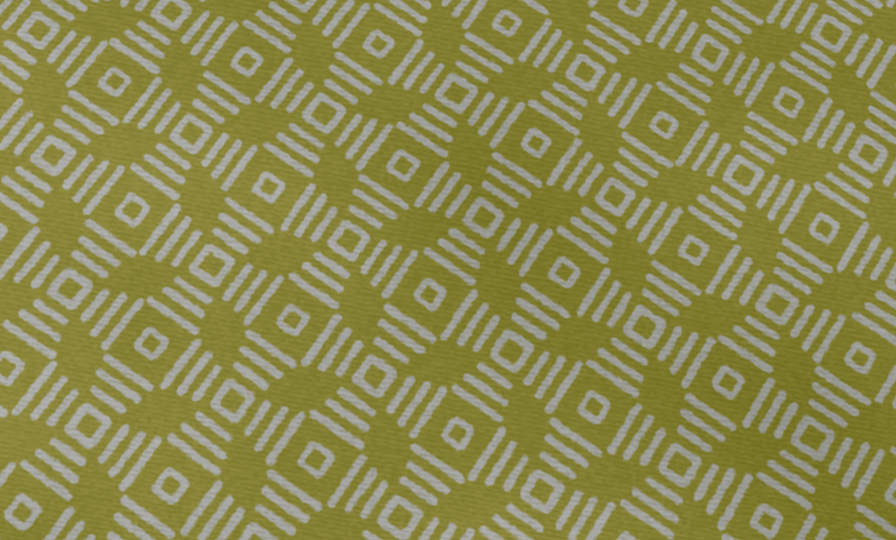
This pattern is drawn by a WebGL 1 fragment shader. Its source:

```glsl
precision highp float;
// Woven cloth printed with a tilted checker lattice of large and small square
// rings, joined by ladders of three bars. A projective map lays out the lattice,
// distance functions draw the print, and noise adds folds, threads and worn ink.

uniform vec2 u_resolution;

const float BAR_HALF_WIDTH = 0.040;
const float EDGE_LENGTH = 0.17;   // lattice step in canvas heights

float hash(vec2 p) {
  vec3 h = fract(p.xyx * vec3(0.1031, 0.1030, 0.0973));
  h += dot(h, h.yzx + 33.33);
  return fract((h.x + h.y) * h.z);
}

float noise(vec2 p) {
  vec2 cell = floor(p);
  vec2 f = fract(p);
  f = f * f * (3.0 - 2.0 * f);
  float low = mix(hash(cell), hash(cell + vec2(1.0, 0.0)), f.x);
  float high = mix(hash(cell + vec2(0.0, 1.0)), hash(cell + 1.0), f.x);
  return mix(low, high, f.y);
}

// Inverts a slight perspective; ring centres land on integer coordinates.
vec2 toLattice(vec2 uv) {
  vec2 origin = vec2(0.894, 0.595);
  vec2 across = vec2(0.2457, 0.0411);
  vec2 down = vec2(0.0515, -0.2379);
  vec2 tilt = vec2(0.0117, -0.0273);
  vec2 p = uv - origin;
  vec2 a = across - tilt.x * p;
  vec2 b = down - tilt.y * p;
  float det = a.x * b.y - a.y * b.x;
  float i = (p.x * b.y - p.y * b.x) / det;
  float j = (a.x * p.y - a.y * p.x) / det;
  return vec2(i + j, i - j);
}

float roundedBox(vec2 p, float halfSide, float radius) {
  vec2 d = abs(p) - halfSide + radius;
  return length(max(d, 0.0)) + min(max(d.x, d.y), 0.0) - radius;
}

// Large rings sit on even nodes, small rings on odd ones.
float ringDistance(vec2 p) {
  vec2 node = floor(p + 0.5);
  float odd = mod(node.x + node.y, 2.0);
  float vary = 0.012 * (hash(node + 7.0) - 0.5);
  float outer = mix(0.180, 0.142, odd) + vary;
  float inner = mix(0.098, 0.074, odd) + vary;
  vec2 d = p - node;
  return max(roundedBox(d, outer, 0.065), -roundedBox(d, inner, 0.025));
}

// Three bars cross each lattice edge along x, longer towards the small ring.
float ladderDistance(vec2 p, float seed) {
  vec2 node = vec2(floor(p.x), floor(p.y + 0.5));
  float odd = mod(node.x + node.y, 2.0);
  float along = mix(fract(p.x), 1.0 - fract(p.x), odd);
  float side = abs(p.y - node.y);
  float nearest = 1.0;
  for (int k = 0; k < 3; k++) {
    float n = float(k);
    float vary = hash(node + vec2(seed + n * 3.7, seed)) - 0.5;
    float halfLength = 0.175 + 0.048 * n + 0.025 * vary;
    float center = 0.31 + 0.165 * n + 0.012 * vary;
    vec2 d = vec2(along - center, max(side - halfLength, 0.0));
    nearest = min(nearest, length(d) - BAR_HALF_WIDTH);
  }
  return nearest;
}

// Soft light: brighter at the left, with a valley running down to the right.
float foldTone(vec2 uv) {
  float valley = dot(uv - vec2(0.97, 0.56), vec2(0.57, 0.82));
  float tone = 0.62 + 0.16 * (0.75 - uv.x);
  tone -= 0.34 * exp(-28.0 * valley * valley) * smoothstep(0.25, 0.8, uv.x);
  tone += 0.36 * (noise(uv * vec2(3.2, 4.6) + 4.0) - 0.5);
  return tone + 0.16 * (noise(uv * 8.0 + 11.0) - 0.5);
}

// Fine threads, tilted along the weave.
float weave(vec2 uv) {
  vec2 p = vec2(uv.x - 0.17 * uv.y, uv.y + 0.17 * uv.x);
  float rows = 0.5 + 0.5 * sin(p.y * 680.0 + 2.0 * noise(p * 40.0));
  return mix(rows, noise(p * vec2(130.0, 210.0)), 0.65) - 0.5;
}

void main() {
  vec2 uv = gl_FragCoord.xy / u_resolution.y;

  // Gentle cloth distortion and frayed printing.
  vec2 sway = vec2(noise(uv * 4.0 + 2.0), noise(uv * 4.0 + 19.0)) - 0.5;
  vec2 p = toLattice(uv + 0.008 * sway);
  float fray = 0.018 * (noise(uv * 150.0) - 0.5) + 0.012 * (noise(p * 7.0) - 0.5);

  float bars = min(ladderDistance(p, 3.0), ladderDistance(p.yx, 17.0));
  float print = min(ringDistance(p), bars) + fray;
  float soft = 0.012 + 0.6 / (u_resolution.y * EDGE_LENGTH);
  float ink = 1.0 - smoothstep(-soft, soft, print);

  // Shade cloth and ink separately, then lay the ink over.
  float thread = weave(uv);
  float tone = clamp(foldTone(uv) + 0.7 * thread, -0.2, 1.2);
  vec3 cloth = mix(vec3(0.465, 0.455, 0.145), vec3(0.56, 0.54, 0.245), tone);
  vec3 paint = mix(vec3(0.59, 0.59, 0.575), vec3(0.69, 0.69, 0.69), tone);
  float cover = ink * (0.97 - 0.10 * smoothstep(0.1, 0.4, -thread));
  gl_FragColor = vec4(mix(cloth, paint, cover), 1.0);
}
```
